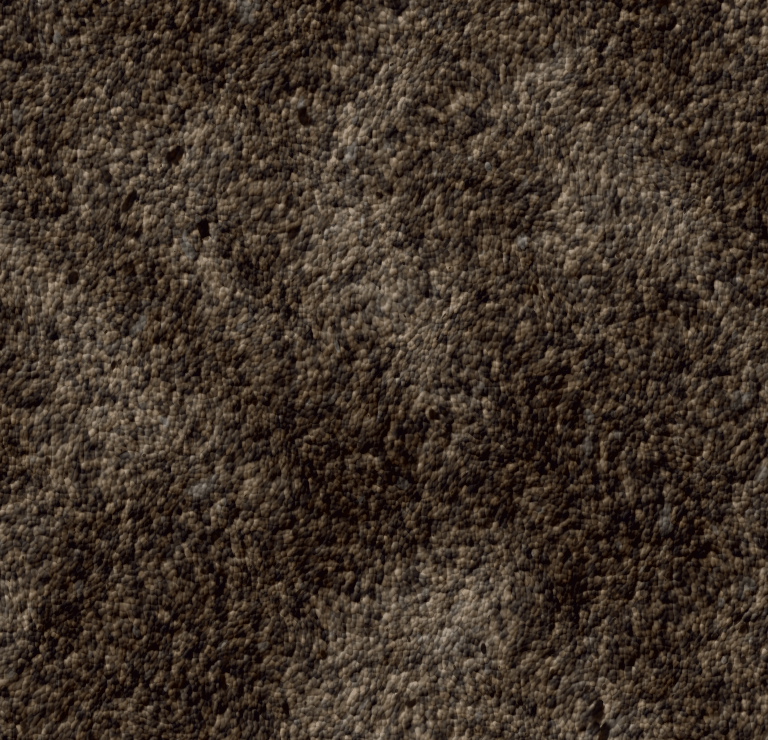
Reproduce this texture procedurally as a WebGL 2 fragment shader.

```glsl
#version 300 es
precision highp float;
// Rough dark brown stone: three sizes of soft cellular grains, lit from the
// upper left as relief, over broad stains, with scattered pits and pale chips.
// A single tone value is summed up and then turned into an earthy colour.

uniform vec2 u_resolution;
out vec4 fragColor;

vec3 hash3(vec2 p) {
    vec3 q = fract(p.xyx * vec3(0.1031, 0.1030, 0.0973));
    q += dot(q, q.yxz + 33.33);
    return fract((q.xxy + q.yzz) * q.zyx);
}

// Smooth cellular noise: x = height of the grain, y = its random tint (-0.5..0.5)
vec2 grains(vec2 p, float sharpness) {
    vec2 cell = floor(p);
    float total = 0.0, tint = 0.0;
    for (int y = -1; y <= 1; y++)
    for (int x = -1; x <= 1; x++) {
        vec2 id = cell + vec2(x, y);
        vec3 rnd = hash3(id + 71.0);
        vec2 d = id + rnd.xy - p;
        float w = exp(-sharpness * dot(d, d));
        total += w;
        tint += w * (rnd.z - 0.5);
    }
    return vec2(log(total) / sharpness, tint / total);
}

// Grain layer lit from the upper left: x = shading, y = tint
vec2 litGrains(vec2 p) {
    vec2 here = grains(p, 10.0);
    float towardLight = grains(p + vec2(-0.26, 0.30), 10.0).x;
    return vec2(here.x - towardLight, here.y);
}

// Sparse ragged ellipses, mostly upright: x = coverage, y = random value
vec2 scatter(vec2 p, float share, float size, float ragged) {
    vec2 cell = floor(p);
    vec2 found = vec2(0.0);
    for (int y = -1; y <= 1; y++)
    for (int x = -1; x <= 1; x++) {
        vec2 id = cell + vec2(x, y);
        vec3 place = hash3(id + 13.0);
        vec3 form = hash3(id + 157.0);
        if (place.z > share) continue;
        float angle = (form.x - 0.65) * 1.5;
        float c = cos(angle), s = sin(angle);
        vec2 d = mat2(c, -s, s, c) * (p - id - place.xy);
        d.x *= 1.2 + 1.3 * form.y;
        float radius = size * (0.35 + 0.65 * form.z * form.z);
        float cover = 1.0 - smoothstep(0.6, 1.15, length(d) / radius + ragged);
        if (cover > found.x) found = vec2(cover, form.y);
    }
    return found;
}

void main() {
    vec2 p = gl_FragCoord.xy / u_resolution.y;

    // Bend the surface so that no grid shows
    vec2 q = p + 0.004 * sin(p.yx * vec2(31.0, 27.0) + 2.0 * sin(p * 17.0));
    vec2 stretched = q * vec2(1.0, 0.78);

    // Grain layers, fine to coarse
    vec2 fine = litGrains(stretched * 205.0);
    vec2 medium = litGrains(stretched * 102.0 + 19.0);
    vec2 coarse = litGrains(stretched * 43.0 + 47.0);
    float tone = 2.3 * fine.x + 1.4 * fine.y
               + 2.6 * medium.x + 1.6 * medium.y
               + 1.4 * coarse.x + 0.5 * coarse.y;

    // Broad stains and smaller blotches
    vec2 drift = q + 0.05 * sin(q.yx * 9.0 + vec2(1.0, 4.0));
    tone += 2.0 * grains(drift * vec2(5.0, 4.0) + 3.0, 4.0).y;
    tone += 1.1 * grains(drift * vec2(15.0, 11.0) + 31.0, 4.0).y;

    // Pits: dark hollows whose lower right wall catches the light
    float ragged = 0.9 * medium.y + 0.6 * coarse.y;
    vec2 rim = vec2(-0.007, 0.006);
    float pit = scatter(q * 11.0, 0.32, 0.19, ragged).x;
    float wall = scatter((q + rim) * 11.0, 0.32, 0.19, ragged).x;
    float pock = scatter(q * 31.0 + 90.0, 0.30, 0.24, ragged).x;
    tone += 0.7 * wall * (1.0 - pit);
    tone = mix(tone, -1.75 + 0.2 * tone, 0.92 * pit);
    tone = mix(tone, -1.5 + 0.3 * tone, 0.75 * pock);

    // Chips: pale mineral pieces, brighter and greyer than the ground
    vec2 chip = scatter(q * 9.0 + 40.0, 0.25, 0.19, ragged * 1.3);
    vec2 crumb = scatter(q * 24.0 + 60.0, 0.17, 0.22, ragged);
    float pale = max(chip.x * (0.55 + 0.4 * chip.y), 0.6 * crumb.x);
    tone = mix(tone, 1.35 + 0.7 * tone, pale);

    // Tone to colour, with warm and cool grains
    tone = clamp(tone, -1.9, 2.8);
    vec3 colour = vec3(0.265, 0.215, 0.167)
                + vec3(0.118, 0.118, 0.105) * tone
                + vec3(0.006, 0.006, 0.010) * tone * tone;
    float warmth = medium.y + 0.6 * fine.y;
    colour += vec3(0.035, 0.004, -0.035) * warmth * (1.0 - pale);
    colour = mix(colour, vec3(dot(colour, vec3(0.35, 0.45, 0.20))), 0.6 * pale);
    fragColor = vec4(clamp(colour, 0.0, 1.0), 1.0);
}
```
